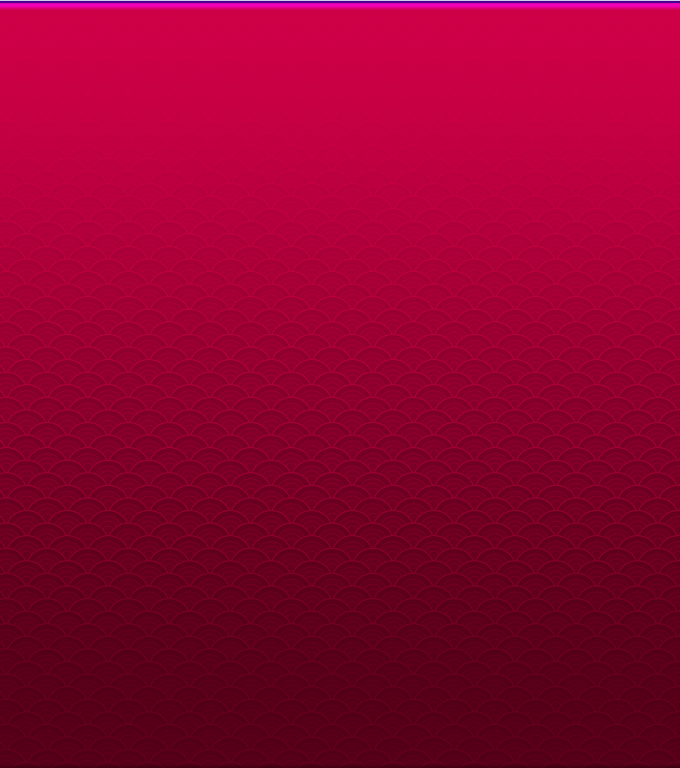
Give the GLSL for this pattern, as a Shadertoy shader.

```glsl
// Relief of one fan: x = raised line, y = shade below the rim
vec2 fanRelief(float d, float radius, float aa) {
    float rim = 1.0 - smoothstep(0.021 - aa * 0.5, 0.021 + aa * 0.5, abs(d - radius + 0.022));
    float rings = 0.0;
    for (int i = 0; i < 3; i++) {
        float ringRadius = 0.365 - 0.115 * float(i);
        float ring = 1.0 - smoothstep(0.011 - aa * 0.5, 0.011 + aa * 0.5, abs(d - ringRadius));
        rings = max(rings, ring);
    }
    float shade = smoothstep(0.28, radius - 0.05, d) * (1.0 - rim);
    return vec2(max(rim, rings * 0.6), shade);
}

// Overlapping fans in staggered rows, lower rows in front
vec2 fanPattern(vec2 p, float aa) {
    const float radius = 0.54;
    const float rowStep = 0.309;
    const float rowOrigin = 0.25;
    float frontRow = ceil((p.y - radius - rowOrigin) / rowStep);
    vec2 relief = vec2(0.0);
    for (int i = 3; i >= 0; i--) {
        float row = frontRow + float(i);
        float shift = 0.655 + 0.5 * mod(row, 2.0);
        vec2 q = vec2(fract(p.x - shift + 0.5) - 0.5, p.y - rowOrigin - row * rowStep);
        float d = length(q);
        float cover = 1.0 - smoothstep(radius - aa, radius, d);
        relief = mix(relief, fanRelief(d, radius, aa), cover);
    }
    return relief;
}

void mainImage(out vec4 fragColor, in vec2 fragCoord) {
    float height = fragCoord.y / iResolution.y;
    float repeatsAcross = 16.7;
    vec2 p = fragCoord / iResolution.x * repeatsAcross;
    vec2 relief = fanPattern(p, repeatsAcross / iResolution.x);

    // Vertical crimson gradient
    vec3 color = mix(vec3(0.335, 0.0, 0.095), vec3(0.805, 0.0, 0.275),
                     smoothstep(0.05, 1.0, height));

    // Fans are clearest below the middle and fade toward the top
    float strength = mix(0.45, 1.0, smoothstep(0.05, 0.36, height))
                   * mix(1.0, 0.06, smoothstep(0.4, 0.93, height));
    color += vec3(0.14, 0.0, 0.035) * relief.x * strength;
    color -= vec3(0.035, 0.0, 0.01) * relief.y * strength;

    // Dark lower edge
    color *= mix(0.75, 1.0, smoothstep(0.0, 0.006, height));

    // Glowing strip along the upper edge
    float depth = 1.0 - height;
    color = mix(vec3(0.95, 0.0, 0.72), color, smoothstep(0.007, 0.014, depth));
    color = mix(vec3(0.27, 0.0, 0.55), color, smoothstep(0.003, 0.005, depth));
    color = mix(vec3(0.85, 0.8, 0.95), color, smoothstep(0.0005, 0.002, depth));

    fragColor = vec4(clamp(color, 0.0, 1.0), 1.0);
}
```
